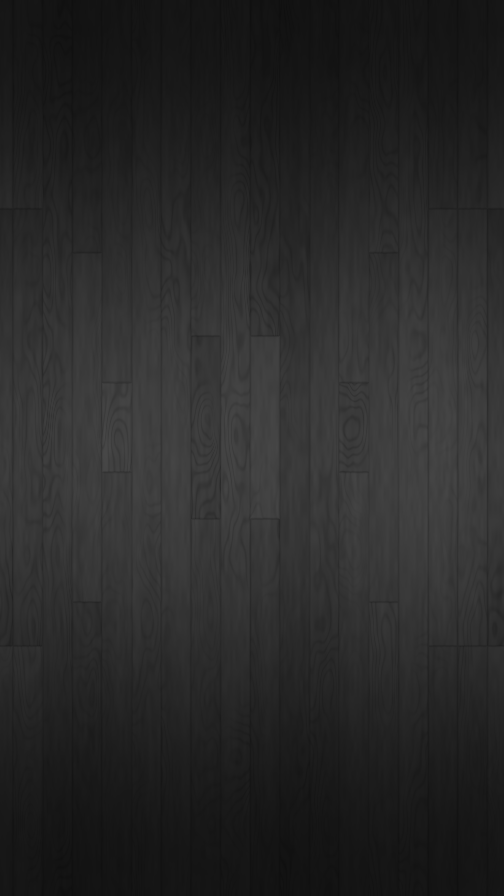
Write a WebGL 1 fragment shader that draws this texture.

```glsl
precision highp float;
// Charcoal wooden planks, seventeen across, with faint grain and a glow across the middle.

uniform vec2 u_resolution;

float hash(vec2 p) {
  vec3 q = fract(vec3(p.xyx) * 0.1031);
  q += dot(q, q.yzx + 33.33);
  return fract((q.x + q.y) * q.z);
}

// Value noise that wraps vertically after a whole number of cells.
float noise(vec2 p, float period) {
  vec2 cell = floor(p);
  vec2 f = fract(p);
  f = f * f * (3.0 - 2.0 * f);
  float y0 = mod(cell.y, period);
  float y1 = mod(cell.y + 1.0, period);
  float low = mix(hash(vec2(cell.x, y0)), hash(vec2(cell.x + 1.0, y0)), f.x);
  float high = mix(hash(vec2(cell.x, y1)), hash(vec2(cell.x + 1.0, y1)), f.x);
  return mix(low, high, f.y);
}

// Half length of the board inserted in a column; negative where there is none.
float boardReach(float column) {
  float d = abs(column - 7.0);
  if (d > 6.5) return 0.244;
  if (d > 5.5) return -1.0;
  if (d > 4.5) return 0.195;
  if (d > 3.5) return 0.05;
  return abs(d - 1.0) < 0.5 ? 0.102 : -1.0;
}

void main() {
  vec2 uv = gl_FragCoord.xy / u_resolution;
  vec2 pixel = 1.0 / u_resolution;

  // Plank columns and the boards within them
  float across = uv.x * 17.0 - 0.44;
  float column = mod(floor(across), 17.0);
  float u = fract(across);
  float y = fract(uv.y + 0.977) - 0.5;
  float reach = boardReach(column);
  float inside = smoothstep(-pixel.y, pixel.y, reach - abs(y));
  float board = column * 40.0 + step(0.5, inside) * 19.0;
  float tone = mix(hash(vec2(column, 3.0)), hash(vec2(column, 8.0)), inside);

  // Arched growth rings, closing into a knot on some boards
  float knotty = step(0.6, hash(vec2(board, 5.0)));
  if (abs(column - 7.0) < 0.5 || abs(column - 1.0) < 0.5) knotty = 1.0;
  float knot = length(vec2((u - 0.5) * 2.2, y * 24.0));
  float field = 2.6 * noise(vec2(u * 1.6 + board, uv.y * 13.0), 13.0)
    + 0.5 * noise(vec2(u * 4.0 + board, uv.y * 37.0), 37.0)
    + 1.6 * (u - 0.5) * (u - 0.5)
    + knotty * 1.8 * exp(-knot * knot);
  float rings = pow(0.5 + 0.5 * sin(field * 16.0), 3.0);
  float figure = mix(0.25, 1.0, hash(vec2(board, 11.0)));
  figure = max(figure, knotty * 0.9);
  figure *= smoothstep(0.15, 0.7, noise(vec2(u + board, uv.y * 7.0), 7.0));

  // Fine pores and long streaks
  float pores = noise(vec2(u * 11.0 + board, uv.y * 60.0), 60.0) - 0.5;
  float streaks = noise(vec2(u * 5.0 + board, uv.y * 6.0), 6.0) - 0.5;

  // Narrow dark seams beside planks and at board ends
  float side = 1.0 - smoothstep(0.0, 0.03 + 17.0 * pixel.x, min(u, 1.0 - u));
  float end = 1.0 - smoothstep(0.0, 0.001 + pixel.y, abs(reach - abs(y)));

  // Broad light falling off toward the top and bottom
  float light = 0.162 - 0.083 * cos(6.2831853 * uv.y);
  float shade = 1.0 + 0.17 * (tone - 0.5) + 0.1 * pores + 0.09 * streaks;
  shade -= 0.14 * rings * figure;
  shade *= 1.0 - 0.16 * max(side * (0.5 + 0.5 * hash(vec2(column, 21.0))), end);
  gl_FragColor = vec4(vec3(light * shade), 1.0);
}
```
